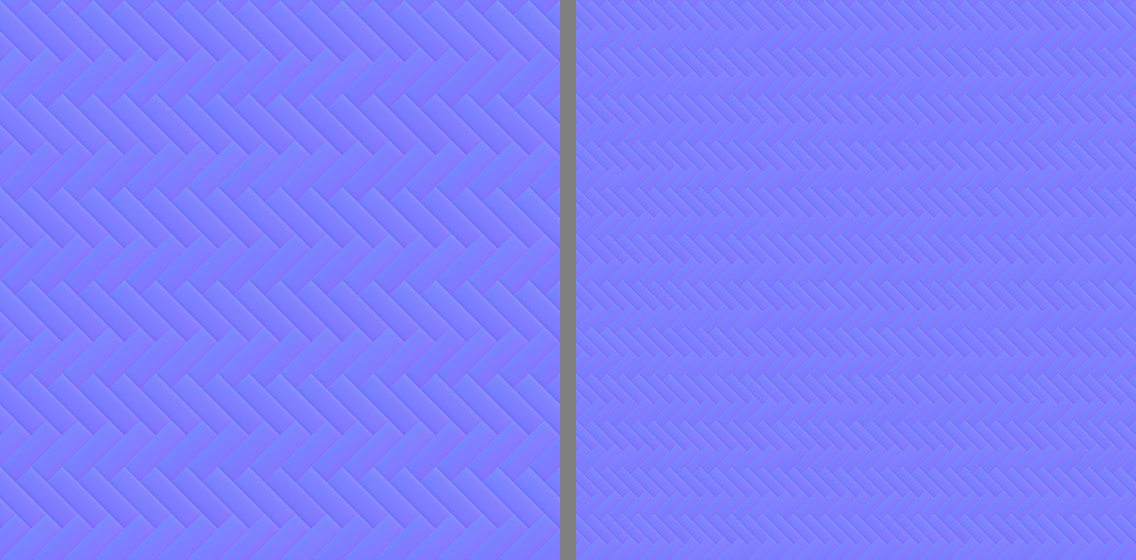
Left: one tile. Right: repeated 2 by 2.
A Shadertoy shader for this texture map:

```glsl
// Tangent-space normal map of a 3:1 herringbone weave of softly crowned bricks.
// Diagonal axes give a unit grid; the sum of the cell indices, modulo 6, tells
// which brick covers a cell. 18 bricks across, 6 zigzags down, wrapping.

float hash(vec2 p) {
    vec3 q = fract(vec3(p.xyx) * vec3(0.1031, 0.1030, 0.0973));
    q += dot(q, q.yzx + 33.33);
    return fract((q.x + q.y) * q.z);
}

// Outward lean along one brick axis: a gentle crown and a lip that steepens to the rim.
float lean(float pos, float size) {
    float side = 2.0 * pos / size - 1.0;
    float edge = min(pos, size - pos);
    return 0.019 * side / sqrt(size) + 0.082 * sign(side) * exp(-edge / 0.07);
}

void mainImage(out vec4 fragColor, in vec2 fragCoord) {
    vec2 uv = fragCoord / iResolution.xy;
    vec2 p = 18.0 * vec2(uv.x, 1.0 - uv.y);
    float pixel = 25.5 / iResolution.y;

    // Diagonal axes: x runs down-right, y runs down-left.
    vec2 d = vec2(p.x + p.y, p.y - p.x);
    vec2 cell = floor(d);
    vec2 local = d - cell;
    float slot = mod(cell.x + cell.y, 6.0);
    bool falling = slot < 2.5;

    // Position and origin of the brick: three cells long, one wide.
    vec2 size = falling ? vec2(3.0, 1.0) : vec2(1.0, 3.0);
    vec2 shift = falling ? vec2(slot, 0.0) : vec2(0.0, slot - 3.0);
    local += shift;
    vec2 origin = cell - shift;
    vec2 id = mod(vec2(origin.x - origin.y, origin.x + origin.y) + 0.5, 36.0);

    // Crown, lip and a slight tilt of each brick, flattened at the joint.
    vec2 slope = vec2(lean(local.x, size.x), lean(local.y, size.y));
    slope += 0.009 * (vec2(hash(id), hash(id + 71.0)) - 0.5);
    vec2 gap = min(local, size - local);
    slope *= smoothstep(0.0, 0.01 + 0.45 * pixel, min(gap.x, gap.y));

    // Back to canvas axes, with y up, and encode.
    vec2 n = 2.0 * vec2(slope.x - slope.y, -slope.x - slope.y);
    vec3 normal = vec3(n, sqrt(max(0.0, 1.0 - dot(n, n))));
    fragColor = vec4(normal * 0.5 + vec3(0.495, 0.496, 0.498), 1.0);
}
```
